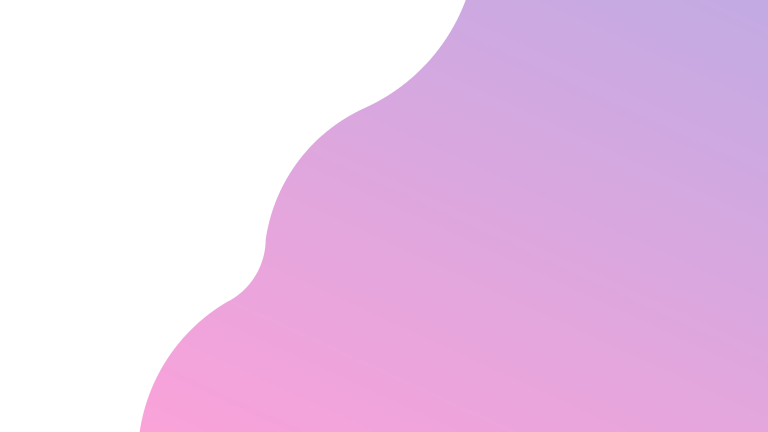
Write a Shadertoy shader that draws this background.

```glsl
// Draws a scalloped pink-to-lilac wave sweeping diagonally across a white field.

// Arcs of the wave edge, top to bottom: centre x, centre y, radius (canvas heights)
const vec3 TOP_HOLLOW   = vec3(0.662,  1.155, 0.444);
const vec3 UPPER_BULGE  = vec3(1.007,  0.389, 0.396);
const vec3 SMALL_HOLLOW = vec3(0.451,  0.447, 0.164);
const vec3 LOWER_BULGE  = vec3(0.738, -0.060, 0.419);

// Heights at which one arc hands over to the next
const float TOP_JOIN = 0.750;
const float MIDDLE_JOIN = 0.444;
const float LOW_JOIN = 0.303;

// Colours and the gradient axis
const vec3 WHITE = vec3(1.0);
const vec3 PINK  = vec3(0.980, 0.638, 0.852);
const vec3 LILAC = vec3(0.762, 0.668, 0.890);
const vec2 GRADIENT_AXIS = vec2(0.42, 0.91);
const float GRADIENT_START = 0.136;
const float GRADIENT_END = 1.657;

// Distance past the left side of a filled arc, positive inside the wave
float bulge(vec2 p, vec3 arc) {
    vec2 q = p - arc.xy;
    return arc.z - length(vec2(min(q.x, 0.0), q.y));
}

// Distance past the right side of a cut-out arc, positive inside the wave
float hollow(vec2 p, vec3 arc) {
    vec2 q = p - arc.xy;
    return length(vec2(max(q.x, 0.0), q.y)) - arc.z;
}

// Selects the arc that bounds the wave at this height
float waveDistance(vec2 p) {
    if (p.y > TOP_JOIN) return hollow(p, TOP_HOLLOW);
    if (p.y > MIDDLE_JOIN) return bulge(p, UPPER_BULGE);
    if (p.y > LOW_JOIN) return hollow(p, SMALL_HOLLOW);
    return bulge(p, LOWER_BULGE);
}

void mainImage(out vec4 fragColor, in vec2 fragCoord) {
    vec2 p = fragCoord / iResolution.y;
    float pixel = 1.0 / iResolution.y;

    // Diagonal gradient fill
    float along = dot(p, GRADIENT_AXIS);
    float blend = (along - GRADIENT_START) / (GRADIENT_END - GRADIENT_START);
    vec3 fill = mix(PINK, LILAC, clamp(blend, 0.0, 1.0));

    // Antialiased coverage of the wave
    float coverage = clamp(waveDistance(p) / pixel + 0.5, 0.0, 1.0);
    fragColor = vec4(mix(WHITE, fill, coverage), 1.0);
}
```
